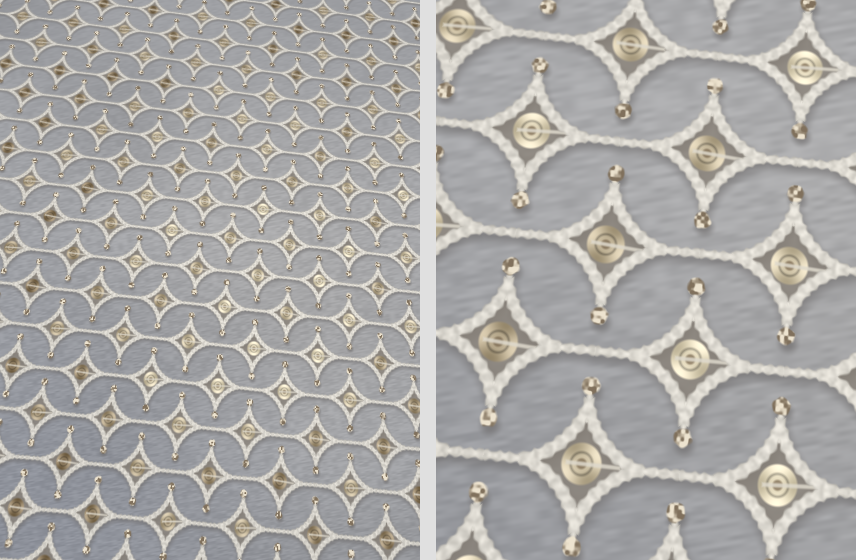
Left, the full canvas; right, a detail of the centre.
A Shadertoy shader for this texture:

```glsl
// Embroidered net in perspective: staggered rows of concave thread diamonds,
// joined by cords, each with a sequin inside and a bead above and below.
// A projective map turns the canvas into a lattice; each motif is a distance field.

float hash(vec2 p) {
    vec3 a = fract(vec3(p.xyx) * 0.1031);
    a += dot(a, a.yzx + 33.33);
    return fract((a.x + a.y) * a.z);
}

float noise(vec2 p) {
    vec2 i = floor(p), f = fract(p);
    f = f * f * (3.0 - 2.0 * f);
    return mix(mix(hash(i), hash(i + vec2(1, 0)), f.x),
               mix(hash(i + vec2(0, 1)), hash(i + vec2(1, 1)), f.x), f.y);
}

// Coverage of a shape whose edge is spread over the given softness
float cover(float d, float soft) {
    return 1.0 - smoothstep(-soft, soft, d);
}

// Angle around the centre of the nearest scallop, used to place stitches
float stitchWave(vec2 q) {
    vec2 a = abs(q) - 0.42;
    return sin(atan(a.y, a.x) * 42.0 + 2.0 * noise(q * 30.0));
}

// Concave diamond outline, side cords and upright stems
float threadDistance(vec2 q) {
    vec2 a = abs(q);
    float arcs = max(abs(length(a - 0.42) - 0.44) - 0.033, max(a.x, a.y) - 0.33);
    float cord = max(a.y - 0.023, 0.21 - a.x);
    float stem = max(a.x - 0.017, abs(a.y - 0.28) - 0.08);
    return min(arcs, min(cord, stem));
}

void mainImage(out vec4 fragColor, in vec2 fragCoord) {
    vec2 p = vec2(fragCoord.x, iResolution.y - fragCoord.y) / iResolution.y;

    // Perspective: columns are the row direction, the row step and the origin
    mat3 latticeToCanvas = mat3(0.1143, 0.0150, 0.005,
                                -0.0181, 0.0495, -0.030,
                                0.4010, 0.5482, 1.0);
    vec3 h = inverse(latticeToCanvas) * vec3(p, 1.0);
    vec2 lattice = h.xy / h.z;
    float pixel = 8.8 / iResolution.y * (1.0 - 0.03 * lattice.y);
    float far = smoothstep(0.45, 0.0, p.y);
    float soft = pixel * 0.8 + 0.004 + 0.012 * far;
    float focus = exp(-7.0 * dot(p - vec2(0.5, 0.5), p - vec2(0.5, 0.5)));

    // Ground cloth with a fine weave and uneven light
    vec3 color = mix(vec3(0.60, 0.607, 0.625), vec3(0.655, 0.655, 0.66), focus);
    color = mix(color, vec3(0.53, 0.55, 0.60), 0.6 * smoothstep(0.75, 0.0, length(p - vec2(0.0, 1.0))));
    color += 0.05 * (noise(p * 5.0) - 0.5);
    vec2 weave = mat2(0.98, 0.17, -0.17, 0.98) * p;
    color += (0.07 - 0.04 * far) * (noise(weave * vec2(110.0, 380.0)) - 0.5);

    // Shadows first, then threads and ornaments, over the three nearest rows
    float middleRow = floor(lattice.y + 0.5);
    for (int layer = 0; layer < 2; layer++) {
        for (int k = -1; k <= 1; k++) {
            float row = middleRow + float(k);
            float shift = 0.5 * mod(row, 2.0);
            float column = floor(lattice.x - shift + 0.5);
            vec2 q = vec2(lattice.x - shift - column, (lattice.y - row) * 0.57);
            vec2 id = vec2(column, row) + 50.0;
            float seed = hash(id);
            q.y += 0.006 * sin(q.x * 6.2832) * (seed - 0.5);
            vec2 bead = vec2(q.x, abs(q.y) - 0.39);

            if (layer == 0) {
                vec2 s = q - vec2(0.012, 0.032);
                float shade = cover(threadDistance(s), 0.045);
                shade = max(shade, cover(length(vec2(s.x, abs(s.y) - 0.39)) - 0.045, 0.03));
                color = mix(color, vec3(0.42, 0.41, 0.41), 0.62 * shade);
                continue;
            }

            // Shaded opening of the diamond
            float opening = 0.475 - length(abs(q) - 0.42);
            opening = max(-opening, max(abs(q.x), abs(q.y)) - 0.24);
            opening = max(abs(q.x) + abs(q.y) - 0.23, -opening - 0.3);
            color = mix(color, vec3(0.53, 0.50, 0.46), 0.75 * cover(opening, soft + 0.01));

            // Sequin: bright near the focus, bronze elsewhere, with a pierced middle
            vec2 s = q - 0.025 * (vec2(seed, hash(id + 7.0)) - 0.5);
            float r = length(s);
            float gloss = clamp(focus + 0.7 * (seed - 0.5), 0.0, 1.0);
            vec3 sequin = mix(vec3(0.56, 0.49, 0.38), vec3(0.90, 0.86, 0.75), gloss);
            sequin += 0.14 * sin(atan(s.y, s.x) * 2.0 + seed * 6.0) * smoothstep(0.02, 0.09, r);
            sequin *= 1.0 - 0.28 * cover(abs(r - 0.055) - 0.006, soft);
            sequin = mix(sequin, vec3(0.46, 0.39, 0.30), 0.7 * cover(r - 0.026, soft));
            color = mix(color, sequin, cover(r - 0.102, soft));

            // Holding stitch from the sequin's middle to the side
            float tie = max(abs(s.y + 0.15 * (seed - 0.5) * s.x) - 0.010, abs(s.x - 0.06) - 0.14);
            color = mix(color, vec3(0.87, 0.85, 0.80), 0.85 * cover(tie, soft));

            // Satin stitched thread with ragged edges
            float wave = stitchWave(q);
            float d = threadDistance(q) + 0.005 * wave * (1.0 - far);
            vec3 thread = mix(vec3(0.80, 0.79, 0.765), vec3(0.91, 0.895, 0.86), 0.5 + 0.5 * focus);
            thread *= 0.97 + 0.045 * wave * (1.0 - 0.7 * far);
            thread -= 0.10 * smoothstep(-0.018, 0.004, d);
            thread += 0.06 * (noise(q * 55.0 + id * 9.0) - 0.5);
            color = mix(color, thread, cover(d, soft));

            // Glittering beads at both stem ends
            float glitter = noise(q * 48.0 + id * 13.0);
            vec3 glass = mix(vec3(0.50, 0.44, 0.36), vec3(0.93, 0.89, 0.81), smoothstep(0.2, 0.8, glitter));
            float rim = length(bead) - 0.046 - 0.012 * (noise(q * 35.0 + id) - 0.5);
            color = mix(color, glass, cover(rim, soft));
        }
    }

    fragColor = vec4(clamp(color, 0.0, 1.0), 1.0);
}
```
